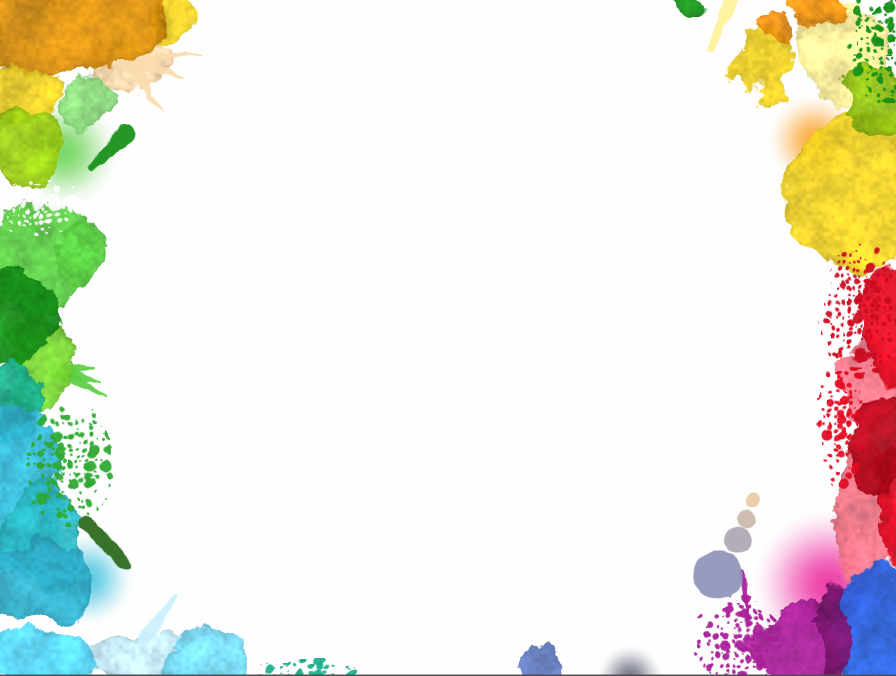
A Shadertoy shader for this background:

```glsl
// Rainbow watercolour blots and splatter framing a blank white sheet.

const vec2 SHEET = vec2(7.68, 5.78);  // layout units, y runs down
const float RAGGED = 0.36;            // how far noise pushes the outlines
const float PIGMENT = 0.42;           // strength of the paint grain
const float OPACITY = 0.93;
const float DROP_CELL = 0.14;         // spacing of the largest droplets
const vec3 PAPER = vec3(0.997),
    OCHRE = vec3(.84, .55, .04),
    ORANGE = vec3(.98, .6, .08),
    YELLOW = vec3(.95, .83, .14),
    CREAM = vec3(1, .95, .6),
    PEACH = vec3(.98, .86, .68),
    LIME = vec3(.62, .82, .08),
    GREEN = vec3(.36, .81, .27),
    FOREST = vec3(.08, .56, .09),
    TEAL = vec3(.1, .68, .55),
    AQUA = vec3(.2, .74, .86),
    SKY = vec3(.34, .86, .99),
    ICE = vec3(.79, .94, .99),
    BLUE = vec3(.16, .38, .88),
    SLATE = vec3(.56, .58, .72),
    PURPLE = vec3(.66, .12, .6),
    MAGENTA = vec3(.92, .08, .58),
    PINK = vec3(.97, .47, .54),
    RED = vec3(.89, .04, .13);

vec3 ink;          // colour built up so far
vec2 pos, rough;   // plain and noise-warped position
float grain, soft; // pigment noise and edge width

vec2 hash2(vec2 p) {
    vec3 q = fract(p.xyx * vec3(.1031, .103, .0973));
    q += dot(q, q.yzx + 33.33);
    return fract((q.xx + q.yz) * q.zy);
}

vec2 noise2(vec2 p) {
    vec2 i = floor(p), f = fract(p), e = vec2(1, 0);
    f = f * f * (3. - 2. * f);
    return mix(mix(hash2(i), hash2(i + e), f.x),
               mix(hash2(i + e.yx), hash2(i + e.xx), f.x), f.y);
}

vec2 fbm2(vec2 p) {
    vec2 sum = vec2(0);
    float amp = .5;
    for (int i = 0; i < 5; i++) {
        sum += amp * (noise2(p) - .5);
        p = p * 2.1 + 17.3;
        amp *= .55;
    }
    return sum;
}

void lay(float dist, vec3 colour) {
    ink = mix(ink, colour, OPACITY * smoothstep(soft, -soft, dist));
}

// Ragged elliptical wash with grainy pigment
void blot(float x, float y, float rx, float ry, vec3 colour) {
    float d = (length((rough - vec2(x, y)) / vec2(rx, ry)) - 1.) * min(rx, ry);
    float rim = .08 * smoothstep(-.06, 0., d);
    lay(d, clamp(colour * (1. + PIGMENT * grain - rim), 0., 1.));
}

void glow(float x, float y, float r, vec3 colour) {
    ink = mix(ink, colour, .8 * smoothstep(r, 0., length(pos - vec2(x, y))));
}

// Tapered brush stroke from a to b
void stroke(vec2 a, vec2 b, float ra, float rb, vec3 colour) {
    vec2 q = mix(pos, rough, .35) - a, ab = b - a;
    float t = clamp(dot(q, ab) / dot(ab, ab), 0., 1.);
    lay(length(q - ab * t) - mix(ra, rb, t), colour);
}

// Droplets that thin out away from the centre
void splatter(float x, float y, float rx, float ry, vec3 colour) {
    vec2 away = (pos - vec2(x, y)) / vec2(rx, ry);
    float size = DROP_CELL, dense = .85 * (1. - dot(away, away));
    for (int i = 0; i < 3; i++) {
        vec2 g = mix(pos, rough, .3) / size + float(i) * 7.7;
        vec2 id = floor(g), h = hash2(id + 31.);
        vec2 q = fract(g) - .5 - .3 * (hash2(id) - .5);
        if (h.y < dense) lay((length(q) - .1 - .28 * h.x) * size, colour);
        size *= .62;
    }
}

void paintLeft() {
    glow(.55, 1.3, .5, GREEN);
    glow(.75, 4.95, .42, AQUA);
    blot(1.12, .55, .36, .25, PEACH);
    for (float i = 0.; i < 3.; i++) {
        stroke(vec2(1.1, .55), vec2(1.72 - .17 * i, .46 + .24 * i), .06, .008, PEACH);
        stroke(vec2(.5, 3.2), vec2(.82 + .06 * i, 3.16 + .13 * i), .06, .01, GREEN);
    }
    blot(1.45, .12, .26, .26, YELLOW);
    blot(.6, .16, .82, .46, OCHRE);
    blot(.16, .78, .36, .28, YELLOW);
    blot(.74, .88, .21, .23, mix(GREEN, PAPER, .3));
    blot(.18, 1.25, .42, .35, LIME);
    stroke(vec2(1.06, 1.15), vec2(.78, 1.44), .08, .025, FOREST);
    blot(.24, 2.2, .54, .48, GREEN);
    blot(.64, 2.18, .2, .26, GREEN);
    splatter(.35, 1.78, .45, .25, PAPER);
    blot(.34, 3.12, .28, .44, mix(GREEN, LIME, .4));
    blot(.14, 2.68, .37, .4, FOREST);
    blot(.06, 3.4, .32, .36, TEAL);
    blot(.1, 4.2, .43, .75, AQUA);
    blot(.36, 4.6, .34, .45, mix(AQUA, TEAL, .3));
    blot(.34, 5., .44, .34, AQUA * .9);
    splatter(.6, 3.98, .42, .55, FOREST + .1);
    stroke(vec2(.74, 4.45), vec2(1.07, 4.83), .07, .05, OCHRE * FOREST + .1);
    // Pale blue foot
    blot(1.25, 5.63, .5, .25, ICE);
    stroke(vec2(1.25, 5.42), vec2(1.5, 5.1), .07, .025, ICE);
    blot(.3, 5.66, .58, .24, SKY);
    blot(1.82, 5.66, .36, .26, mix(SKY, ICE, .3));
    splatter(2.6, 5.74, .5, .12, TEAL);
}

void paintRight() {
    glow(6.98, 1.2, .42, ORANGE);
    glow(7.1, 5., .68, MAGENTA);
    glow(5.4, 5.8, .3, SLATE * .6);
    blot(5.9, 0., .17, .12, FOREST);
    stroke(vec2(6.25, 0), vec2(6.1, .42), .06, .03, CREAM);
    blot(7.2, .4, .38, .48, CREAM);
    blot(6.56, .54, .23, .28, YELLOW);
    blot(6.6, .26, .17, .15, ORANGE);
    blot(6.98, .05, .22, .16, ORANGE);
    blot(7.35, 1.65, .6, .74, YELLOW);
    blot(7.55, .9, .32, .3, LIME * .9);
    splatter(7.62, .35, .38, .6, FOREST);
    blot(7.45, 3.3, .28, .38, PINK);
    blot(7.4, 4.35, .29, .62, PINK);
    blot(7.66, 2.85, .26, .52, RED);
    blot(7.72, 4.3, .2, .5, RED);
    blot(7.56, 3.85, .29, .4, RED * .8);
    splatter(7.36, 2.65, .36, .65, RED * .9);
    splatter(7.2, 3.6, .22, .6, RED);
    // Violet corner
    blot(6.85, 5.5, .42, .32, PURPLE);
    splatter(6.35, 5.5, .46, .42, PURPLE);
    blot(7.56, 5.34, .4, .56, BLUE);
    blot(7.18, 5.35, .12, .42, PURPLE * .75);
    stroke(vec2(6.35, 4.87), vec2(6.4, 5.35), .025, .015, PURPLE);
    blot(4.62, 5.68, .17, .18, mix(BLUE, SLATE, .6));
    // Rising chain of fading drops
    for (float t = 0.; t < 1.1; t += .333) {
        vec2 c = vec2(6.15 + .31 * sqrt(t), 4.91 - .64 * pow(t, .7));
        lay(length(mix(pos, rough, .2) - c) - .21 / (1. + 2.4 * t), mix(SLATE, PEACH * .93, t));
    }
}

void mainImage(out vec4 fragColor, in vec2 fragCoord) {
    vec2 uv = fragCoord / iResolution.xy;
    pos = vec2(uv.x, 1. - uv.y) * SHEET;
    soft = SHEET.x / iResolution.x;
    rough = pos + RAGGED * fbm2(pos * 3.2);
    grain = fbm2(pos * 5. + 40.).x + .3 * (noise2(pos * 28.).x - .5);
    ink = PAPER;
    paintLeft();
    paintRight();
    ink = mix(ink, vec3(.3), smoothstep(.02, .005, SHEET.y - pos.y)); // lower rule
    fragColor = vec4(ink, 1);
}
```
